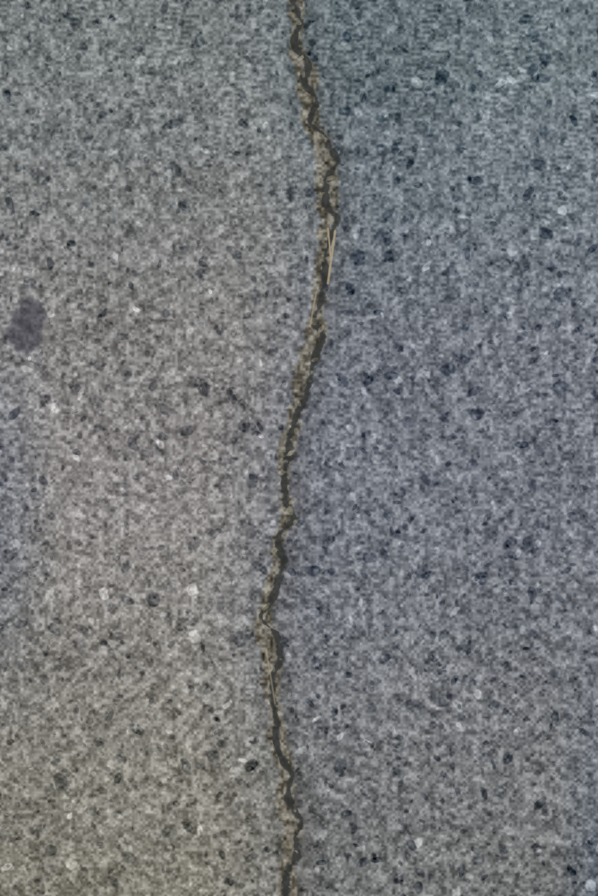
A Shadertoy shader for this texture:

```glsl
float hash(vec2 p) {
    return fract(sin(dot(p, vec2(127.1, 311.7))) * 43758.5);
}

float noise(vec2 p) {
    vec2 cell = floor(p), f = fract(p);
    f = f * f * (3.0 - 2.0 * f);
    return mix(mix(hash(cell), hash(cell + vec2(1, 0)), f.x),
               mix(hash(cell + vec2(0, 1)), hash(cell + vec2(1, 1)), f.x), f.y);
}

float fbm(vec2 p) {
    float sum = 0.0, amplitude = 0.5;
    for (int i = 0; i < 4; i++) {
        sum += amplitude * noise(p);
        p = mat2(1.6, 1.2, -1.2, 1.6) * p + 7.3;
        amplitude *= 0.5;
    }
    return sum / 0.9375;
}

mat2 rotation(float angle) {
    float c = cos(angle), s = sin(angle);
    return mat2(c, s, -s, c);
}

// Coverage of irregular pebbles scattered over a jittered grid
float pebbles(vec2 p, float cells, float density, float seed, float pixel) {
    vec2 q = p * cells, base = floor(q);
    float cover = 0.0;
    for (int y = -1; y <= 1; y++) {
        for (int x = -1; x <= 1; x++) {
            vec2 id = base + vec2(x, y);
            vec2 key = id + seed;
            vec2 center = id + vec2(hash(key + 3.1), hash(key + 8.7));
            vec2 d = rotation(6.283 * hash(key + 5.3)) * (q - center);
            d.x *= mix(1.0, 2.1, hash(key + 2.9));
            float size = mix(0.15, 0.43, pow(hash(key + 6.1), 1.6));
            float edge = length(d) - size + 0.22 * (noise(q * 4.0 + seed) - 0.5);
            float soft = 0.05 + pixel * cells;
            float present = step(hash(key), density) * mix(0.45, 1.0, hash(key + 9.4));
            cover = max(cover, present * smoothstep(soft, -soft, edge));
        }
    }
    return cover;
}

// Horizontal place of the crack, from bottom to top
float crackCenter(float y) {
    float path[17] = float[17](
        0.322, 0.326, 0.319, 0.308, 0.301, 0.294, 0.308, 0.321, 0.319,
        0.331, 0.350, 0.355, 0.366, 0.364, 0.348, 0.335, 0.330);
    float t = clamp(y, 0.0, 0.9999) * 16.0;
    int i = int(t);
    return mix(path[i], path[i + 1], smoothstep(0.0, 1.0, fract(t)));
}

vec3 threeStops(vec3 low, vec3 middle, vec3 high, float t) {
    return mix(mix(low, middle, smoothstep(0.0, 0.5, t)), high, smoothstep(0.5, 1.0, t));
}

// Broad light: warm slab on the left, cool slab on the right
vec3 slabColor(vec2 p, float side) {
    vec3 warm = threeStops(vec3(0.515, 0.505, 0.465), vec3(0.535, 0.525, 0.52),
                           vec3(0.47, 0.49, 0.49), p.y);
    vec3 cool = threeStops(vec3(0.455, 0.46, 0.46), vec3(0.455, 0.47, 0.505),
                           vec3(0.43, 0.475, 0.495), p.y);
    vec3 color = mix(warm, cool, smoothstep(-0.10, 0.06, side));
    float leftEdge = smoothstep(0.07, 0.0, p.x) * smoothstep(0.3, 0.0, abs(p.y - 0.42));
    float rightEdge = smoothstep(0.61, 0.67, p.x) * smoothstep(0.35, 0.0, p.y);
    color -= vec3(0.07, 0.05, 0.02) * (leftEdge + rightEdge);
    color -= 0.035 * smoothstep(0.15, 0.0, length((p - vec2(0.43, 0.94)) * vec2(1.0, 0.8)));
    return color + 0.07 * (fbm(p * 9.0) - 0.5);
}

float segment(vec2 p, vec2 a, vec2 b) {
    vec2 pa = p - a, ba = b - a;
    return length(pa - ba * clamp(dot(pa, ba) / dot(ba, ba), 0.0, 1.0));
}

float straw(vec2 p, vec2 a, vec2 b, float radius, float pixel) {
    return smoothstep(pixel, -pixel, segment(p, a, b) - radius);
}

void mainImage(out vec4 fragColor, in vec2 fragCoord) {
    vec2 p = fragCoord / iResolution.y;
    float pixel = 1.0 / iResolution.y;
    float side = p.x - crackCenter(p.y);
    vec3 color = slabColor(p, side);

    // Sandy grain and embedded aggregate
    float grain = noise(p * 330.0) + noise(p * 170.0 + 31.0) - 1.0;
    color += 0.21 * grain + 0.10 * (fbm(p * 70.0) - 0.5);
    color += 0.10 * pebbles(p, 105.0, 0.45, 17.0, pixel);
    color -= vec3(0.15, 0.145, 0.135) * pebbles(p, 95.0, 0.45, 41.0, pixel);
    color -= vec3(0.19, 0.18, 0.165) * pebbles(p, 46.0, 0.34, 73.0, pixel);
    color += 0.22 * pebbles(p, 60.0, 0.05, 97.0, pixel);

    // Dark stain near the left edge
    vec2 stain = rotation(0.35) * (p - vec2(0.029, 0.636));
    float stainEdge = length(stain / vec2(0.021, 0.034)) + 0.7 * (fbm(p * 60.0) - 0.5);
    color = mix(color, vec3(0.31, 0.31, 0.34) + 0.07 * grain,
                0.8 * smoothstep(1.1, 0.8, stainEdge));

    // Crack: soft shade, earthy fill, broken dark seam and lodged grit
    float bend = side + 0.012 * (fbm(vec2(p.y * 38.0, 4.0)) - 0.5);
    float width = mix(0.004, 0.013, noise(vec2(p.y * 24.0, 12.0)));
    float ragged = 0.009 * (fbm(p * 110.0) - 0.5);
    color *= 1.0 - 0.13 * smoothstep(0.032, 0.0, abs(bend - 0.009));
    float fill = smoothstep(0.003, -0.003, abs(bend) - width + ragged);
    vec3 earth = vec3(0.42, 0.40, 0.35) + 0.30 * grain;
    color = mix(color, earth, 0.8 * fill);
    float seamX = bend - 0.7 * width * (noise(vec2(p.y * 45.0, 2.0)) * 2.0 - 0.6);
    float seam = smoothstep(0.002, -0.002, abs(seamX) - 0.0036 + ragged);
    color = mix(color, vec3(0.19, 0.20, 0.20), 0.8 * seam);
    float grit = pebbles(p, 85.0, 0.55, 23.0, pixel) * smoothstep(0.015, 0.007, abs(bend));
    color = mix(color, vec3(0.57, 0.55, 0.48) + 0.2 * grain, 0.75 * grit);

    // Dry stalks caught in the gap
    float stalks = straw(p, vec2(0.374, 0.742), vec2(0.366, 0.684), 0.0013, pixel);
    stalks = max(stalks, straw(p, vec2(0.366, 0.745), vec2(0.369, 0.715), 0.001, pixel));
    stalks = max(stalks, 0.7 * straw(p, vec2(0.353, 0.674), vec2(0.346, 0.636), 0.001, pixel));
    stalks = max(stalks, 0.6 * straw(p, vec2(0.297, 0.275), vec2(0.307, 0.215), 0.001, pixel));
    color = mix(color, vec3(0.68, 0.62, 0.50), 0.85 * stalks);

    fragColor = vec4(clamp(color, 0.0, 1.0), 1.0);
}
```
